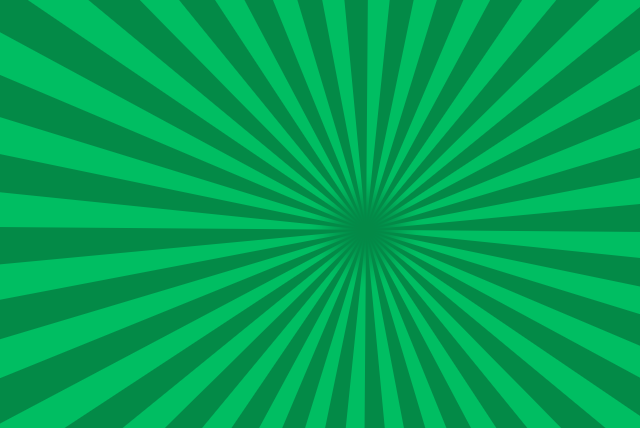
This background is drawn by a WebGL 1 fragment shader. Its source:

```glsl
precision highp float;
// Green sunburst: even rays around an off-centre point, fading into a dark core.

uniform vec2 u_resolution;

#define RAY_COUNT 32.0
#define RAY_SHARE 0.482           // lit part of each ray period
#define RAY_OFFSET 0.28           // centre of the first ray, in periods
#define BURST_CENTER vec2(0.572, 0.463)
#define CORE_RADIUS 0.015         // in canvas heights
#define FADE_RADIUS 0.14
#define DARK_GREEN vec3(0.01, 0.54, 0.28)
#define LIGHT_GREEN vec3(0.0, 0.745, 0.384)

const float TAU = 6.2831853;

// Smooth coverage of the lit rays at an offset from the burst centre
float rayCoverage(vec2 offset, float pixel) {
    float radius = length(offset);
    // Clockwise angle from straight up, counted in ray periods
    float turn = atan(offset.x, offset.y + 1e-6) / TAU * RAY_COUNT;
    float fromAxis = abs(fract(turn - RAY_OFFSET + 0.5) - 0.5);
    float edgeDistance = (0.5 * RAY_SHARE - fromAxis) * TAU / RAY_COUNT * radius;
    return clamp(edgeDistance / pixel + 0.5, 0.0, 1.0);
}

void main() {
    // Square units: one canvas height is 1.0
    float pixel = 1.0 / u_resolution.y;
    vec2 offset = (gl_FragCoord.xy - BURST_CENTER * u_resolution) * pixel;

    // Rays dissolve toward the core
    float fade = smoothstep(CORE_RADIUS, FADE_RADIUS, length(offset));
    float light = rayCoverage(offset, pixel) * fade;

    gl_FragColor = vec4(mix(DARK_GREEN, LIGHT_GREEN, light), 1.0);
}
```
